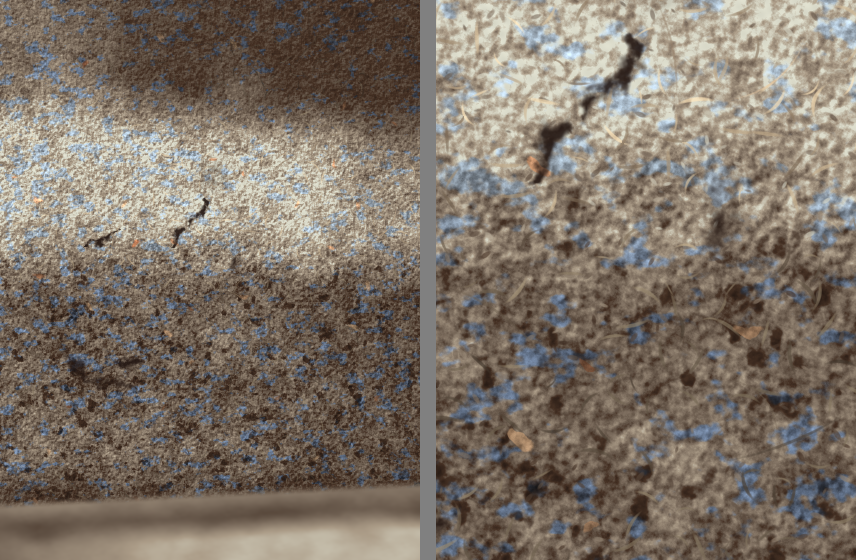
Left: the whole. Right: its middle third, enlarged.
Give the GLSL for this texture, as a Shadertoy shader.

```glsl
// Dusty woven mat under debris, lit by a warm band of light between two shadows.
// A tone map (light x grain x dents) goes through a brown ramp; blue weave,
// chips, fibres and leaf flecks are scattered on top, with a blurred ledge below.

const vec3 SOOT = vec3(0.08, 0.05, 0.04);
const vec3 UMBER = vec3(0.27, 0.19, 0.14);
const vec3 BROWN = vec3(0.37, 0.31, 0.26);
const vec3 DUST = vec3(0.50, 0.44, 0.38);
const vec3 SAND = vec3(0.67, 0.61, 0.53);
const vec3 PALE = vec3(0.80, 0.78, 0.71);

float hash(vec2 p) {
    vec3 q = fract(p.xyx * 0.1031);
    q += dot(q, q.yzx + 33.33);
    return fract((q.x + q.y) * q.z);
}

float noise(vec2 p) {
    vec2 i = floor(p), f = fract(p);
    f = f * f * (3.0 - 2.0 * f);
    return mix(mix(hash(i), hash(i + vec2(1, 0)), f.x),
               mix(hash(i + vec2(0, 1)), hash(i + vec2(1, 1)), f.x), f.y);
}

float fbm(vec2 p) {
    float sum = 0.0, amp = 0.53;
    for (int i = 0; i < 4; i++) {
        sum += amp * noise(p);
        p = mat2(1.6, 1.2, -1.2, 1.6) * p + 17.3;
        amp *= 0.5;
    }
    return sum;
}

float blob(vec2 p, vec2 centre, vec2 size) {
    vec2 q = (p - centre) / size;
    return exp(-dot(q, q));
}

// Soft-edged tapered groove from a to b
float groove(vec2 p, vec2 a, vec2 b, float radius) {
    vec2 d = b - a;
    float t = clamp(dot(p - a, d) / dot(d, d), 0.0, 1.0);
    float r = radius * (0.4 + 2.4 * t * (1.0 - t));
    return 1.0 - smoothstep(0.2 * r, 1.4 * r, length(p - a - d * t));
}

// Scattered bent ellipses: x = coverage, y = random shade
vec2 scatter(vec2 p, float cell, vec2 size, float bend, float density, float seed, float px) {
    vec2 result = vec2(0.0), id = floor(p / cell);
    for (int k = 0; k < 9; k++) {
        vec2 c = id + vec2(k % 3 - 1, k / 3 - 1);
        vec2 s = c + seed;
        if (hash(s + 51.0) > density) continue;
        vec2 h = vec2(hash(s), hash(s + 23.7));
        float a = 6.2832 * hash(s + 87.1);
        vec2 q = mat2(cos(a), sin(a), -sin(a), cos(a)) * (p - (c + h) * cell);
        vec2 r = size * mix(0.4, 1.0, h.y);
        q.y += bend * (h.x - 0.5) * q.x * q.x / r.x;
        float cover = 1.0 - smoothstep(-px, px, (length(q / r) - 1.0) * r.y);
        if (cover > result.x) result = vec2(cover, hash(s + 140.0));
    }
    return result;
}

vec3 ramp(float t) {
    vec3 c = mix(SOOT, UMBER, clamp(t / 0.27, 0.0, 1.0));
    c = mix(c, BROWN, clamp((t - 0.27) / 0.10, 0.0, 1.0));
    c = mix(c, DUST, clamp((t - 0.37) / 0.13, 0.0, 1.0));
    c = mix(c, SAND, clamp((t - 0.50) / 0.17, 0.0, 1.0));
    return mix(c, PALE, clamp((t - 0.67) / 0.13, 0.0, 1.5));
}

float lightAt(vec2 p) {
    float y = p.y + 0.05 * (fbm(p * 7.0) - 0.5);
    float lower = mix(0.43, 0.36, smoothstep(0.3, 0.75, p.x));
    lower *= mix(0.72, 1.0, smoothstep(0.09, 0.19, p.y));
    float band = mix(0.75, 0.66, smoothstep(0.42, 0.75, p.x));
    float top = mix(0.50, 0.30, smoothstep(0.02, 0.36, p.x));
    float light = mix(lower, band, smoothstep(0.46, 0.61, y));
    return mix(light, top, smoothstep(0.71, 0.87, y + 0.10 * (p.x - 0.35)));
}

float dentsAt(vec2 p) {
    vec2 q = p + 0.030 * (vec2(fbm(p * 55.0), fbm(p * 55.0 + 9.0)) - 0.5);
    float d = groove(q, vec2(0.305, 0.562), vec2(0.370, 0.640), 0.009);
    d = max(d, groove(q, vec2(0.155, 0.557), vec2(0.212, 0.588), 0.006));
    d = max(d, 0.8 * groove(q, vec2(0.112, 0.385), vec2(0.150, 0.320), 0.012));
    d = max(d, 0.6 * groove(q, vec2(0.150, 0.320), vec2(0.240, 0.305), 0.009));
    d = max(d, groove(q, vec2(0.215, 0.350), vec2(0.255, 0.358), 0.014));
    d = max(d, 0.8 * blob(q, vec2(0.421, 0.537), vec2(0.008, 0.016)));
    d = max(d, 0.45 * blob(q, vec2(0.380, 0.690), vec2(0.022)));
    return d * smoothstep(0.15, 0.5, fbm(p * 90.0));
}

// Out-of-focus ledge, shaded by depth below its edge
vec3 ledge(vec2 p, float depth) {
    float shade = mix(0.52, 0.37, smoothstep(0.0, 0.045, depth));
    float glow = smoothstep(0.045, 0.095, depth + 0.012 * noise(p * 12.0));
    shade = mix(shade, mix(0.52, 0.72, smoothstep(0.05, 0.35, p.x)), glow);
    return ramp(shade + 0.16 * (fbm(p * vec2(14.0, 22.0)) - 0.5));
}

void mainImage(out vec4 fragColor, in vec2 fragCoord) {
    vec2 p = fragCoord / iResolution.y;
    float px = 0.8 / iResolution.y;
    float light = lightAt(p);
    float shadow = 1.0 - smoothstep(0.47, 0.60, p.y);

    // Fine grain, slight relief, clumps and small pits
    float grain = fbm(p * 210.0);
    float relief = grain - fbm(p * 210.0 + vec2(-0.4, 0.5));
    float clumps = fbm(p * 42.0) - 0.5;
    float tone = light * (1.0 + mix(0.55, 0.95, shadow) * (grain - 0.5) + 0.45 * relief
               + mix(0.35, 0.65, shadow) * clumps + 0.35 * (fbm(p * 9.0) - 0.5));
    float pits = smoothstep(0.60, 0.78, fbm(p * 75.0 + 31.0));
    tone *= 1.0 - mix(0.2, 0.55, shadow) * pits;
    tone += 0.12 * blob(p, vec2(0.435, 0.845), vec2(0.04, 0.03));
    tone += 0.10 * blob(p, vec2(0.420, 0.395), vec2(0.05, 0.02));
    vec3 color = ramp(tone);

    // Muted blue weave showing through small worn patches
    float weave = sin((p.y + 0.35 * p.x) * 620.0) * sin((p.x - 0.3 * p.y) * 480.0);
    float bare = 0.12 * blob(p, vec2(0.12, 0.70), vec2(0.20, 0.17))
               + 0.08 * blob(p, vec2(0.20, 0.47), vec2(0.12, 0.08))
               + 0.12 * (noise(p * 6.0) - 0.5);
    float blue = smoothstep(0.59, 0.76, fbm(p * vec2(62.0, 88.0)) + bare + 0.05 * weave);
    vec3 blueTint = mix(vec3(0.76, 0.95, 1.22), vec3(0.84, 0.96, 1.08), smoothstep(0.4, 0.7, light));
    color = mix(color, tone * blueTint, 0.8 * blue);
    color *= 1.0 + 0.5 * max(bare, 0.0) * weave;

    // Chips, straw, long fibres and leaf flecks
    vec2 crumb = scatter(p, 0.012, vec2(0.0035, 0.0015), 0.0, 0.5, 11.0, px);
    color = mix(color, ramp(light * mix(0.45, 1.45, crumb.y)), 0.6 * crumb.x);
    vec2 straw = scatter(p, 0.019, vec2(0.009, 0.0012), 0.6, 0.6, 37.0, px);
    color = mix(color, light * mix(vec3(0.6, 0.5, 0.4), vec3(1.4, 1.26, 1.02), straw.y), 0.65 * straw.x);
    vec2 fibre = scatter(p, 0.085, vec2(0.035, 0.0010), 1.0, 0.4, 71.0, px);
    color = mix(color, light * mix(vec3(0.7, 0.6, 0.5), vec3(1.4, 1.2, 0.95), fibre.y), 0.5 * fibre.x);
    vec2 leafPos = p + 0.008 * (vec2(fbm(p * 80.0), fbm(p * 80.0 + 5.0)) - 0.5);
    vec2 leaf = scatter(leafPos, 0.085, vec2(0.011, 0.0045), 0.5, 0.35, 93.0, px);
    vec3 leafTint = mix(vec3(0.90, 0.50, 0.30), vec3(1.40, 1.15, 0.88), leaf.y);
    color = mix(color, (light + 0.05) * leafTint * (0.5 + grain), 0.75 * leaf.x);

    color = mix(color, SOOT * 1.6, 0.9 * dentsAt(p));
    float depth = 0.099 + 0.05 * p.x - p.y;
    color = mix(color, ledge(p, depth), smoothstep(-0.008, 0.010, depth));
    fragColor = vec4(clamp(color, 0.0, 1.0), 1.0);
}
```
